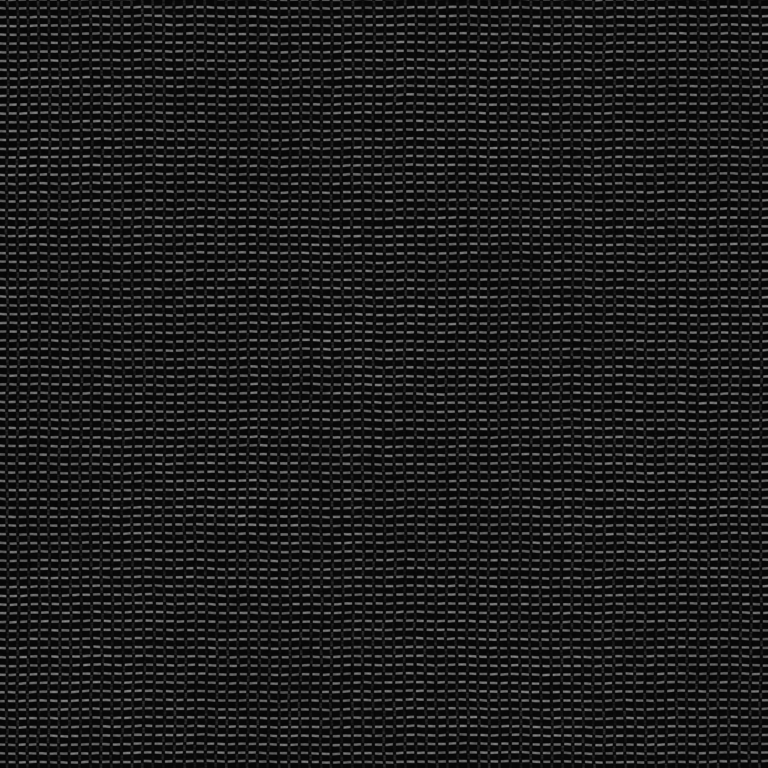
Reproduce this texture procedurally as a WebGL 2 fragment shader.

```glsl
#version 300 es
precision highp float;
// Black woven cloth: rows of short grey thread dashes joined by dim upright strands.

uniform vec2 u_resolution;
out vec4 fragColor;

float hash(vec2 cell) {
    return fract(sin(dot(cell, vec2(127.1, 311.7))) * 4375.85);
}

// Cellular noise: distance to the nearest scattered point.
float cellular(vec2 p) {
    vec2 cell = floor(p);
    float nearest = 1.0;
    for (int y = -1; y <= 1; y++) {
        for (int x = -1; x <= 1; x++) {
            vec2 c = cell + vec2(x, y);
            vec2 point = c + vec2(hash(c), hash(c + 41.0));
            nearest = min(nearest, distance(p, point));
        }
    }
    return nearest;
}

// Soft box with its own edge blur on each axis.
float box(vec2 p, vec2 halfSize, vec2 blur) {
    vec2 side = smoothstep(halfSize + blur, halfSize - blur, abs(p));
    return side.x * side.y;
}

void main() {
    vec2 uv = gl_FragCoord.xy / u_resolution;
    vec2 repeats = vec2(73.4, 87.6);
    vec2 blur = 0.6 * repeats / u_resolution + 0.03;

    // Thread grid, gently bent by layered sines.
    vec2 p = uv * repeats + vec2(0.3, -0.22);
    p.x += 0.07 * sin(uv.y * 19.0 + 2.0 * sin(uv.x * 7.0)) + 0.03 * sin(uv.y * 83.0);
    p.y += 0.07 * sin(uv.x * 17.0 + 2.0 * sin(uv.y * 9.0)) + 0.03 * sin(uv.x * 91.0);
    float fibre = cellular(p * vec2(2.3, 3.1));

    // Bright horizontal dashes, each with its own tilt, length and shade.
    vec2 dashCell = floor(p);
    vec2 d = fract(p) - 0.5;
    float shade = hash(dashCell);
    d.y += d.x * 0.16 * (hash(dashCell + 17.0) - 0.5);
    d.y += 0.05 * (hash(dashCell + 29.0) - 0.5);
    float dash = box(d, vec2(0.33 + 0.05 * hash(dashCell + 53.0), 0.14), blur);

    // Dim upright strands in the gaps between dashes.
    vec2 strandCell = floor(p + 0.5);
    vec2 s = p - strandCell;
    s.x += 0.12 * (hash(strandCell + 71.0) - 0.5);
    float strand = box(s, vec2(0.12, 0.32), blur);
    float strandTone = mix(0.06, 0.18, hash(strandCell + 89.0)) * (1.2 - 0.7 * fibre);

    // Faint broad variation over the cloth and fine wear on the threads.
    float sheen = 1.0 + 0.05 * sin(uv.x * 11.0 + uv.y * 5.0) * sin(uv.y * 13.0);
    float dashTone = mix(0.37, 0.49, shade) * (1.08 - 0.3 * fibre) * sheen;
    float tone = 0.018 + 0.012 * (1.0 - fibre);
    tone = mix(tone, strandTone, strand);
    tone = mix(tone, dashTone, dash);
    fragColor = vec4(vec3(tone), 1.0);
}
```
